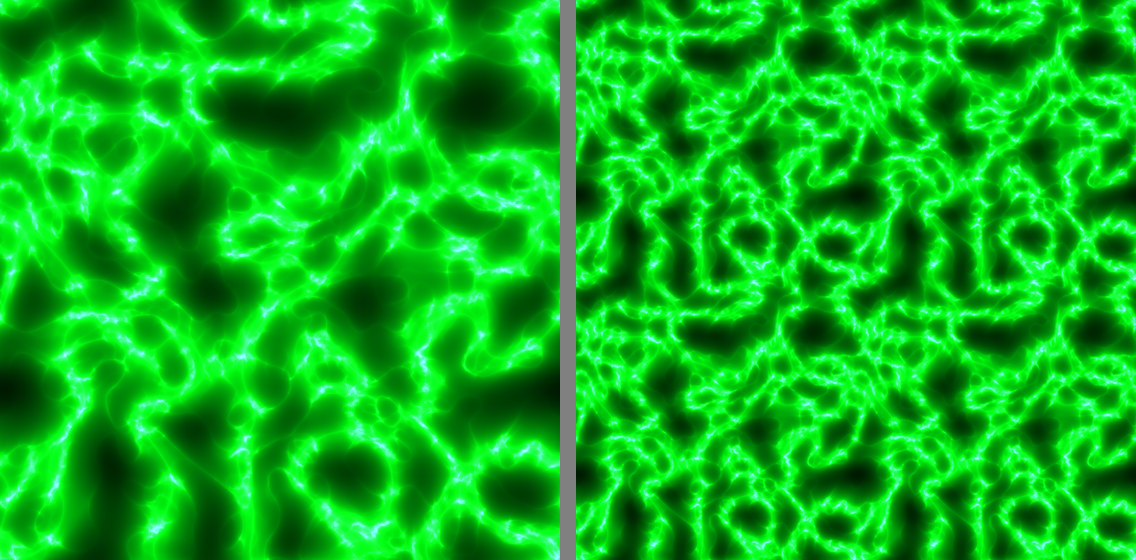
Left, the tile; right, the same tile 2 across and 2 down.
This texture is drawn by a WebGL 2 fragment shader. Its source:

```glsl
#version 300 es
precision highp float;
// Glowing green filaments that branch into fine electric webs.
// A ridged multifractal of wrapping gradient noise: every octave is weighted
// by the ridge below it, so hollows stay smooth and bright veins grow detail.

uniform vec2 u_resolution;
out vec4 fragColor;

const uint MULTIPLIER = 1664525u;

// Unit gradient for a lattice cell
vec2 gradient(vec2 cell, float seed) {
    uvec2 h = uvec2(cell + seed * vec2(517.0, 291.0));
    for (int i = 0; i < 2; i++) {
        h = h * MULTIPLIER + 1013904223u;
        h.x += h.y * MULTIPLIER;
        h.y += h.x * MULTIPLIER;
        h ^= h >> 16u;
    }
    float angle = float(h.x & 65535u) / 65536.0 * 6.28319;
    return vec2(cos(angle), sin(angle));
}

// Gradient noise that repeats after a whole number of cells
float noise(vec2 p, float period, float seed) {
    vec2 f = fract(p);
    vec2 a = mod(floor(p), period);
    vec2 b = mod(a + 1.0, period);
    vec2 s = f * f * f * (f * (f * 6.0 - 15.0) + 10.0);
    float bottom = mix(dot(gradient(a, seed), f),
                       dot(gradient(vec2(b.x, a.y), seed), f - vec2(1.0, 0.0)), s.x);
    float top = mix(dot(gradient(vec2(a.x, b.y), seed), f - vec2(0.0, 1.0)),
                    dot(gradient(b, seed), f - 1.0), s.x);
    return mix(bottom, top, s.y);
}

// Sum of thin ridges with wide halos, each octave gated by the previous one
float filaments(vec2 uv) {
    float sum = 0.0, amplitude = 1.0, weight = 1.0, frequency = 6.0;
    for (int octave = 0; octave < 7; octave++) {
        float seed = float(octave) + 1.0;
        vec2 p = uv * frequency + seed * vec2(0.37, 0.71);
        float ridge = max(1.0 - sqrt(1.45 * abs(noise(p, frequency, seed))), 0.0);
        float signal = ridge * weight;
        sum += signal * amplitude;
        weight = min(signal * signal * 2.5, 1.0);
        amplitude *= 0.66;
        frequency = frequency * 2.0 + 1.0;
    }
    return sum;
}

// Black through green to pale cyan
vec3 electricGreen(float energy) {
    float green = min(0.84 * pow(energy, 0.8), 1.0);
    float excess = max(energy - 1.05, 0.0);
    float glow = excess * excess;
    return vec3(0.45 * glow, green, 0.05 * green + 0.9 * glow);
}

void main() {
    vec3 color = vec3(0.0);
    // Four samples per pixel keep the finest threads smooth
    for (int i = 0; i < 4; i++) {
        vec2 offset = vec2(i & 1, i >> 1) * 0.5 - 0.25;
        vec2 uv = (gl_FragCoord.xy + offset) / u_resolution;
        // A gentle bend hides the lattice of the widest ridges
        vec2 bend = vec2(noise(uv * 4.0, 4.0, 11.0), noise(uv * 4.0, 4.0, 12.0));
        color += min(electricGreen(filaments(uv + 0.05 * bend)), 1.0);
    }
    fragColor = vec4(color / 4.0, 1.0);
}
```
